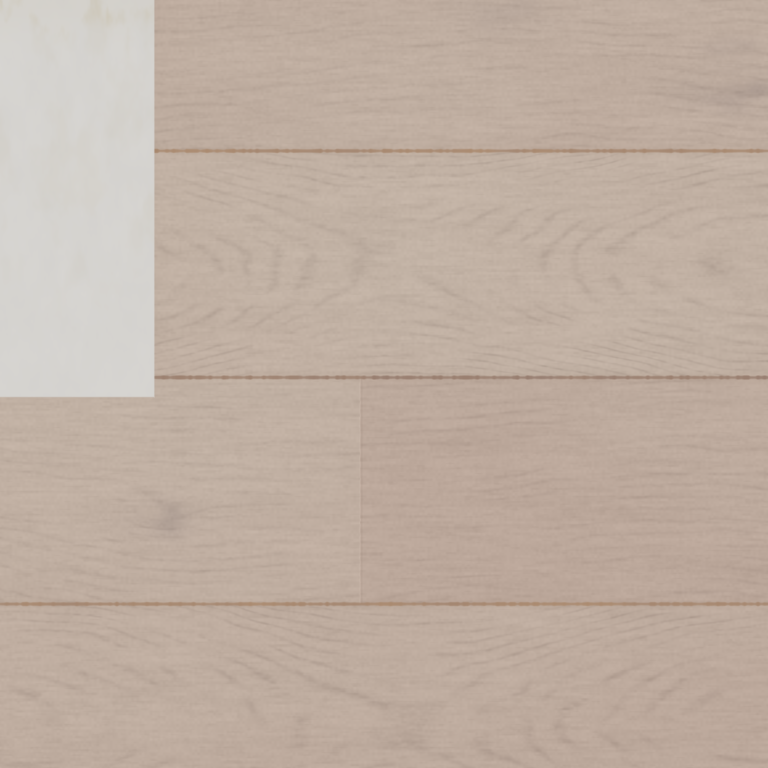
Reproduce this texture procedurally as a Shadertoy shader.

```glsl
// Pale oak floor: wide horizontal planks with fine brown seams, one butt joint
// and a soft white rug in the upper left corner. Each plank carries contour
// lines of a saddle-shaped field (arched grain), fine fibres and a few knots.

float hash(vec2 p) {
    p = fract(p * vec2(0.1031, 0.1137));
    p += dot(p, p.yx + 33.33);
    return fract((p.x + p.y) * p.x * 17.3);
}

float noise(vec2 p) {
    vec2 i = floor(p), f = fract(p);
    f = f * f * (3.0 - 2.0 * f);
    return mix(mix(hash(i), hash(i + vec2(1, 0)), f.x),
               mix(hash(i + vec2(0, 1)), hash(i + vec2(1, 1)), f.x), f.y);
}

float fbm(vec2 p) {
    float sum = 0.0, amp = 0.5;
    for (int i = 0; i < 4; i++) {
        sum += amp * noise(p);
        p = p * 2.03 + 17.1;
        amp *= 0.5;
    }
    return sum / 0.9375;
}

// Soft spot of the given radii, 1 at its centre
float spot(vec2 p, vec2 centre, vec2 radii) {
    vec2 d = (p - centre) / radii;
    return exp(-dot(d, d));
}

// Filled band of half width w around distance d
float band(float d, float w, float soft) {
    return 1.0 - smoothstep(w - soft, w + soft, abs(d));
}

vec3 wood(vec2 p, float row, float v, float board) {
    vec2 q = p + vec2(3.7, 5.3) * (board + 4.0);
    float knot = spot(p, vec2(0.21, 0.33), vec2(0.06, 0.035));

    // Arched grain on odd rows, nearly straight grain on even ones
    float arch = mod(row, 2.0);
    float warp = noise(q * vec2(4.0, 9.0)) - 0.5 + 0.25 * (noise(q * vec2(18.0, 40.0)) - 0.5);
    float arched = 30.0 * v * v + 3.4 * (1.0 - cos(6.2832 * (p.x - 0.02)));
    float straight = 19.0 * v + 1.5 * sin(4.0 * p.x + board);
    float rings = mix(straight, arched, arch) + 2.0 * warp + 1.8 * knot;
    float line = pow(0.5 + 0.5 * sin(6.2832 * rings), 4.0);
    line *= smoothstep(0.2, 0.75, noise(q * vec2(14.0, 45.0)));
    line *= 0.3 + 1.3 * noise(q * vec2(110.0, 260.0));

    // Fibres, short pores, fine speckle and broad clouds
    float fibre = noise(q * vec2(30.0, 270.0)) - 0.5;
    float pore = smoothstep(0.6, 0.95, noise(q * vec2(80.0, 300.0) + 9.0));
    float speckle = noise(q * vec2(290.0, 270.0)) - 0.5;
    float streak = fbm(q * vec2(4.0, 42.0)) - 0.5;
    float cloud = fbm(q * vec2(3.0, 6.0)) - 0.5;

    // Pinker boards low down and to the right of the joint
    float pink = 0.10 + 0.34 * smoothstep(0.65, 0.0, p.y) + 0.25 * p.x * (1.0 - p.y);
    pink += 0.30 * step(0.5, board) * step(board, 0.9);
    pink += 0.22 * step(1.5, row) + 0.4 * cloud;
    vec3 col = mix(vec3(0.765, 0.704, 0.651), vec3(0.728, 0.644, 0.594), clamp(pink, 0.0, 1.0));

    col -= vec3(0.034, 0.034, 0.032) * line * mix(0.7, 1.0, arch);
    col += 0.022 * fibre - 0.013 * pore + 0.018 * speckle + 0.022 * streak;

    // Greyish knots
    float smudge = 0.3 * knot + 0.5 * spot(p, vec2(0.222, 0.325), vec2(0.020, 0.024));
    smudge += 0.8 * spot(p, vec2(0.97, 0.88), vec2(0.07, 0.025));
    smudge += 0.6 * spot(p, vec2(0.95, 0.94), vec2(0.035, 0.012));
    smudge += 0.4 * spot(p, vec2(0.65, 0.99), vec2(0.06, 0.03));
    col -= vec3(0.085, 0.080, 0.065) * smudge * (1.6 * fbm(q * vec2(26.0, 60.0)) - 0.1);
    return col;
}

vec3 rug(vec2 p) {
    float pile = fbm(p * vec2(48.0, 26.0));
    vec3 col = vec3(0.836, 0.828, 0.814) + 0.018 * (pile - 0.5);
    // Cream tufts, strongest along the top
    float tuft = smoothstep(0.45, 0.75, fbm(p * vec2(40.0, 20.0) + 8.0));
    float top = smoothstep(0.94, 1.0, p.y + 0.06 * (pile - 0.5));
    float amount = 0.22 * tuft * smoothstep(0.5, 0.75, p.y) + 0.7 * top * (0.3 + tuft);
    return col - vec3(0.030, 0.045, 0.085) * amount;
}

void mainImage(out vec4 fragColor, in vec2 fragCoord) {
    vec2 p = fragCoord / iResolution.xy;
    float soft = max(1.0 / iResolution.y, 0.0014);

    // Plank rows; v runs from -0.5 to 0.5 across one plank
    float pitch = 0.295;
    float y = (p.y - 0.2135) / pitch;
    float row = floor(y);
    float v = fract(y) - 0.5;
    float jointRow = band(row, 0.5, 0.01);
    float board = row + 0.7 * jointRow * step(0.469, p.x);
    vec3 col = wood(p, row, v, board);

    // Butt joint: a faint pale line with a shaded right side
    float joint = p.x - 0.469;
    col -= 0.025 * jointRow * band(joint - 0.002, 0.0010, soft);
    col += 0.025 * jointRow * band(joint, 0.0008, soft);

    // Long seams: the middle one darkest, all finely notched, with a soft shadow
    float seam = (0.5 - abs(v)) * pitch;
    float seamRow = floor(y + 0.5);
    float wear = noise(vec2(p.x * 24.0, seamRow * 7.0 + 40.0));
    float notch = noise(vec2(p.x * 230.0, seamRow * 3.0));
    float dark = band(seamRow - 1.0, 0.5, 0.01);
    vec3 seamColour = mix(vec3(0.67, 0.54, 0.43), vec3(0.58, 0.48, 0.43), 0.6 * dark + 0.4 * wear);
    col -= vec3(0.030, 0.034, 0.038) * exp(-seam / 0.004);
    col = mix(col, seamColour, (0.7 + 0.25 * notch) * band(seam, 0.0015 + 0.0012 * notch, soft));

    // Rug with a clean edge and a thin contact shadow
    float edge = max(p.x - 0.201, 0.483 - p.y);
    col -= 0.012 * exp(-max(edge, 0.0) / 0.005);
    col = mix(col, rug(p), 1.0 - smoothstep(-soft, soft, edge));

    fragColor = vec4(col, 1.0);
}
```
